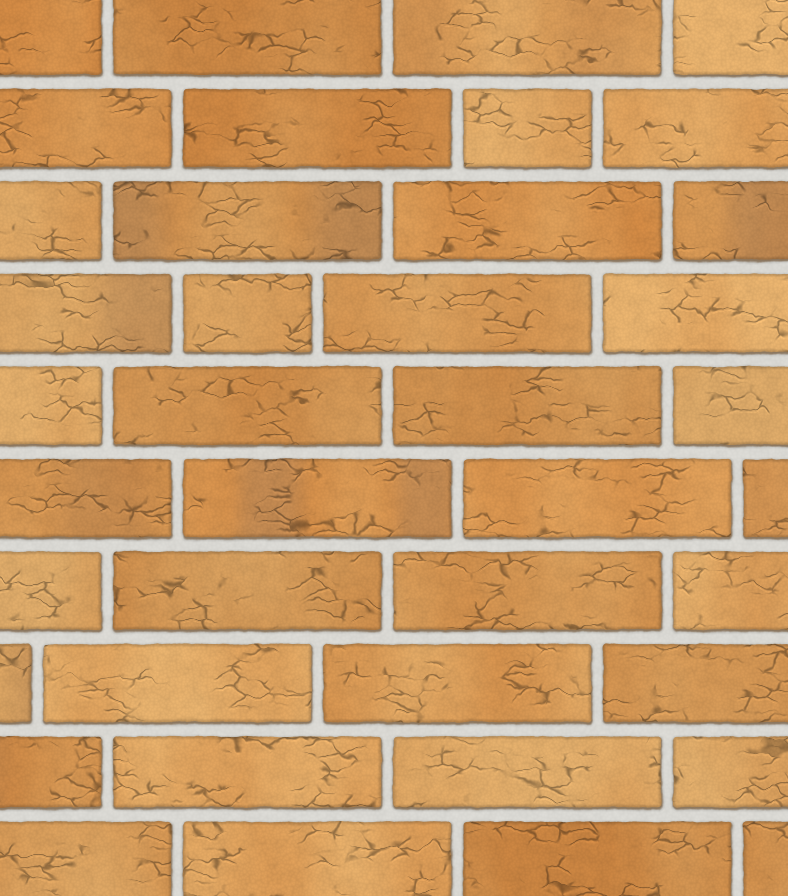
Give the GLSL for this texture, as a Shadertoy shader.

```glsl
// A wall of sandy orange bricks in pale mortar, with a few half-length bricks.
// Courses and joints come from floor arithmetic, brick faces from a rounded-box
// distance; cellular noise gives cracks and grain, layered sines the mottling.

#define COURSES 9.685                  // courses in the canvas height
#define TOP_CUT 0.117                  // part of the first course cut off
#define SQUEEZE 0.08                   // height lost by the ninth course
#define BRICK_LENGTH 3.026             // joint to joint, in course heights
#define FIRST_JOINT 1.16               // first upright joint of even courses
#define HALF_JOINT vec2(0.067, 0.079)  // half widths: upright, level
#define CRACK_DEPTH 0.32
#define GRAIN 0.07
#define SAND vec3(0.865, 0.665, 0.41)
#define ORANGE vec3(0.785, 0.515, 0.255)
#define MORTAR vec3(0.85, 0.845, 0.825)
#define SHADOW vec3(0.50, 0.40, 0.29)

vec2 hash2(vec2 p) {
    vec3 q = fract(vec3(p.xyx) * vec3(0.1031, 0.1030, 0.0973));
    q += dot(q, q.yzx + 33.33);
    return fract((q.xx + q.yz) * q.zy);
}

// Distances to the nearest and second nearest cell points
vec2 cellular(vec2 p) {
    vec2 cell = floor(p), f = fract(p), nearest = vec2(8.0);
    for (int j = -1; j <= 1; j++)
    for (int i = -1; i <= 1; i++) {
        vec2 g = vec2(i, j);
        float d = length(g + hash2(cell + g) - f);
        nearest = d < nearest.x ? vec2(d, nearest.x)
                                : vec2(nearest.x, min(nearest.y, d));
    }
    return nearest;
}

// Layered sines, roughly -1 to 1
float waves(vec2 p) {
    float sum = 0.0, amp = 0.5;
    for (int i = 0; i < 4; i++) {
        p = mat2(0.8, 0.6, -0.6, 0.8) * p * 1.7 + 1.3;
        sum += amp * sin(p.x + 1.5 * sin(p.y));
        amp *= 0.6;
    }
    return sum;
}

float roundBox(vec2 p, vec2 halfSize, float radius) {
    vec2 q = abs(p) - halfSize + radius;
    return length(max(q, 0.0)) + min(max(q.x, q.y), 0.0) - radius;
}

// Short, wavy, mostly level cracks
float cracks(vec2 p) {
    vec2 warp = 0.045 * vec2(waves(p * 5.0), waves(p.yx * 6.0 + 4.0));
    vec2 c = cellular((p + warp) * vec2(3.0, 7.0));
    float patches = smoothstep(0.0, 0.55, waves(p * vec2(2.2, 4.0) + 9.0));
    return (1.0 - smoothstep(0.0, 0.17, c.y - c.x)) * patches;
}

// Left and right joints of the brick at x
vec2 brickSpan(float x, float course) {
    float quarter = BRICK_LENGTH * 0.25;
    if (mod(course, 2.0) < 0.5) {
        float left = FIRST_JOINT + BRICK_LENGTH * floor((x - FIRST_JOINT) / BRICK_LENGTH);
        return vec2(left, left + BRICK_LENGTH);
    }
    // Odd courses shift by half a brick after a joint, leaving a half brick
    float shiftAfter = course == 1.0 ? 1.0 : course == 3.0 ? 0.0 : course == 7.0 ? -1.0 : 9.0;
    float start = FIRST_JOINT + quarter;
    float shiftAt = start + shiftAfter * BRICK_LENGTH;
    bool shifted = x > shiftAt;
    if (shifted) start -= 2.0 * quarter;
    float left = start + BRICK_LENGTH * floor((x - start) / BRICK_LENGTH);
    return vec2(shifted ? max(left, shiftAt) : left, left + BRICK_LENGTH);
}

vec3 brickFace(vec2 p, vec2 q, vec2 id) {
    vec2 tone = hash2(id + 3.7), kind = hash2(id * 1.7 + 21.0);
    vec2 local = p + tone * 17.0;

    // Firing: one tone per brick, with upright bands and soft clouds
    float bands = sin(q.x * (2.0 + 2.0 * kind.x) + 6.28 * kind.y);
    float fired = tone.x * 1.1 - 0.08 + 0.16 * bands + 0.14 * waves(local * vec2(1.5, 0.9));
    vec3 col = mix(SAND, ORANGE, clamp(fired, 0.0, 1.0));
    float smoke = smoothstep(0.65, 1.0, tone.y) * smoothstep(-0.3, 1.0, bands);
    col = mix(col, vec3(0.67, 0.51, 0.35), 0.5 * smoke);
    col *= 0.97 + 0.06 * kind.x;

    // Grain and cracks, each crack with a lit lower lip
    col *= 1.0 + GRAIN * (0.5 - cellular(p * 30.0).x) + 0.025 * waves(local * 9.0);
    float crack = cracks(local), lip = cracks(local - vec2(0.0, 0.025));
    return col * (1.0 - CRACK_DEPTH * crack + 0.07 * lip * (1.0 - crack));
}

void mainImage(out vec4 fragColor, in vec2 fragCoord) {
    float px = COURSES / iResolution.y;
    vec2 p = vec2(fragCoord.x, iResolution.y - fragCoord.y) * px + vec2(0.0, TOP_CUT);

    // Brick cell
    float course = floor(p.y + SQUEEZE * step(9.0 - SQUEEZE, p.y));
    vec2 rise = vec2(course, course + 1.0) - SQUEEZE * step(vec2(8.5, 7.5), vec2(course));
    vec2 span = brickSpan(p.x, course);
    vec2 halfSize = 0.5 * vec2(span.y - span.x, rise.y - rise.x) - HALF_JOINT;
    vec2 q = p - 0.5 * vec2(span.x + span.y, rise.x + rise.y);
    vec2 id = vec2(floor(span.x * 4.0 + 0.5) + 40.0, course * 3.0 + 5.0);

    // Uneven outline, and its shadow falling down and to the right
    float wobble = 0.007 * waves(p * 5.0) + 0.004 * waves(p * 17.0);
    float d = roundBox(q, halfSize, 0.035) + wobble;
    float shade = roundBox(q - vec2(0.004, 0.016), halfSize, 0.035) + wobble;

    vec3 col = MORTAR * (1.0 + 0.012 * waves(p * 11.0) + 0.03 * (0.5 - cellular(p * 26.0).x));
    col *= 1.0 - 0.13 * smoothstep(0.045, 0.0, shade);
    col = mix(col, SHADOW, 0.8 * smoothstep(0.012 + px, -0.006, shade));

    vec3 face = brickFace(p, q, id);
    face *= 1.0 - 0.17 * smoothstep(-0.045, 0.0, d);
    col = mix(col, face, smoothstep(0.7 * px, -0.7 * px, d));
    fragColor = vec4(clamp(col, 0.0, 1.0), 1.0);
}
```
